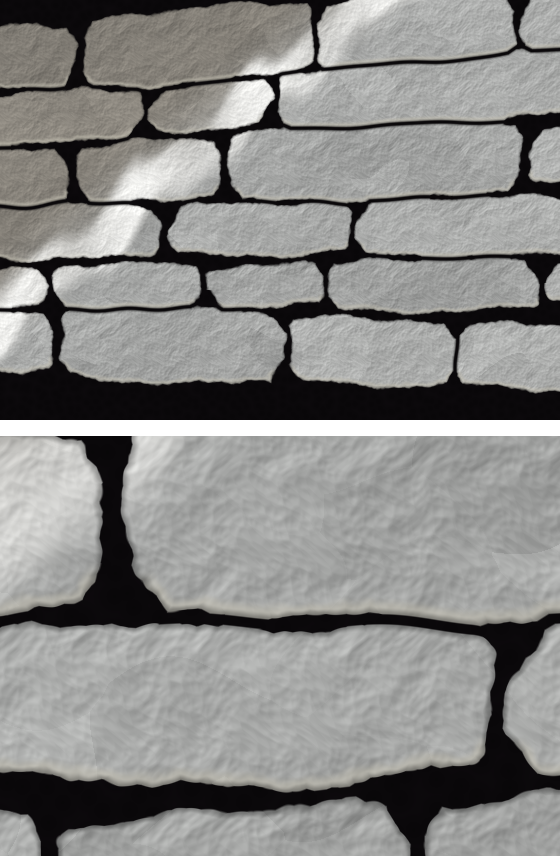
Top: the whole. Bottom: its middle third, enlarged.
Write a Shadertoy shader that draws this texture.

```glsl
// Six courses of rough split limestone over dark gaps, crossed by a slanted band of sunlight.

const int ROWS = 6;
const int MAX_STONES = 5;
const float WALL_START = -0.1;
const float WALL_END = 1.45;
// Per course: centre height at the left, slope, half height.
const vec3 COURSE[ROWS] = vec3[ROWS](
    vec3(0.189, -0.030, 0.081), vec3(0.316, 0.005, 0.058), vec3(0.446, 0.013, 0.061),
    vec3(0.578, 0.042, 0.076), vec3(0.713, 0.068, 0.061), vec3(0.862, 0.066, 0.082));
// Per course: joints from left to right; unused ones sit at WALL_END.
const vec4 JOINTS[ROWS] = vec4[ROWS](
    vec4(0.137, 0.688, 1.087, WALL_END), vec4(0.119, 0.488, 0.774, 1.290),
    vec4(0.390, 0.839, WALL_END, WALL_END), vec4(0.175, 0.537, 1.250, WALL_END),
    vec4(0.349, 0.660, WALL_END, WALL_END), vec4(0.191, 0.752, 1.229, WALL_END));

const float CORNER_RADIUS = 0.012;
const float MIN_GAP = 0.004;
const float RELIEF_STRENGTH = 0.95;
const vec2 LIGHT_STEP = vec2(-0.0018, 0.0026);
const vec2 SUN_LINE = vec2(0.236, 0.86);   // height at the left, slope
const vec3 GAP_COLOR = vec3(0.038, 0.030, 0.038);
const vec3 COOL_STONE = vec3(0.650, 0.655, 0.650);
const vec3 WARM_STONE = vec3(0.530, 0.512, 0.480);
const vec3 LIP_COLOR = vec3(0.760, 0.745, 0.690);
const vec3 SUN_COLOR = vec3(0.945, 0.945, 0.935);

float hash(vec2 p) {
    return fract(sin(dot(p, vec2(127.1, 311.7))) * 43758.5);
}

// Cellular noise: distance to the nearest point, and a random value of its cell.
vec2 cells(vec2 p) {
    vec2 base = floor(p);
    vec2 nearest = vec2(9.0, 0.0);
    for (int y = -1; y <= 1; y++)
    for (int x = -1; x <= 1; x++) {
        vec2 id = base + vec2(x, y);
        vec2 point = id + vec2(hash(id), hash(id + 37.4));
        float dist = length(p - point);
        if (dist < nearest.x) nearest = vec2(dist, hash(id + 71.9));
    }
    return nearest;
}

// Height of the chiselled face.
float relief(vec2 p) {
    p += 0.008 * sin(p.yx * vec2(43.0, 37.0)) + 0.003 * sin(p.yx * vec2(131.0, 117.0));
    vec2 slanted = mat2(0.8, -0.6, 0.6, 0.8) * p;
    return 0.45 * cells(slanted * vec2(16.0, 27.0)).x
         + 0.24 * cells(slanted * vec2(70.0, 48.0)).x
         + 0.13 * cells(p * 125.0).x;
}

// Signed distance to one stone, and the relative height within it.
vec2 stone(vec2 p, float left, float right, vec3 course, vec2 id) {
    float span = right - left;
    float middle = left + 0.5 * span;
    float phase = 6.283 * hash(id);
    vec2 size = vec2(0.5 * span - mix(0.003, 0.011, hash(id + 3.1)),
                     course.z + 0.05 * (span - 0.45));
    vec2 q = p - vec2(middle, course.x + course.y * middle);
    q.y -= q.x * (course.y + 0.06 * (hash(id + 5.7) - 0.5));

    // Crooked outline that thins towards the ends.
    q.y += 0.004 * sin(19.0 * p.x + phase) + 0.003 * sin(43.0 * p.x - 2.0 * phase);
    q.x += 0.004 * sin(47.0 * p.y + phase);
    float along = min(abs(q.x) / size.x, 1.0);
    size.y *= 1.03 - 0.2 * along * along * along;

    vec2 corner = abs(q) - size;
    vec2 d = corner + CORNER_RADIUS;
    float box = length(max(d, 0.0)) + min(max(d.x, d.y), 0.0) - CORNER_RADIUS;
    float cut = mix(0.002, 0.030, hash(id * 7.3 + sign(q)));
    return vec2(max(box, dot(corner, vec2(0.8, 0.6)) + cut), q.y / size.y);
}

void mainImage(out vec4 fragColor, in vec2 fragCoord) {
    vec2 p = fragCoord / iResolution.y;
    float pixel = 1.0 / iResolution.y;

    // Nearest stone, with the runner-up kept so that neighbours never merge.
    vec2 best = vec2(9.0, 0.0);
    vec2 bestId = vec2(0.0);
    float second = 9.0;
    for (int row = 0; row < ROWS; row++) {
        float left = WALL_START;
        for (int k = 0; k < MAX_STONES; k++) {
            float right = k < 4 ? JOINTS[row][k] : WALL_END;
            if (right - left < 0.01) break;
            vec2 id = vec2(k, row);
            vec2 s = stone(p, left, right, COURSE[row], id);
            second = min(second, max(s.x, best.x));
            if (s.x < best.x) { best = s; bestId = id; }
            left = right;
        }
    }
    float chips = 0.007 * (cells(p * 23.0).x - 0.45) + 0.004 * (cells(p * 65.0).x - 0.45);
    float dist = max(best.x + chips, 0.5 * (best.x - second) + MIN_GAP);

    // Stone tone: warm shade above the sunbeam, cool daylight below it.
    float side = p.y - SUN_LINE.x - SUN_LINE.y * p.x;
    vec3 color = mix(COOL_STONE, WARM_STONE, smoothstep(-0.12, 0.2, side));
    float facet = cells(p * vec2(9.0, 13.0) + 0.3 * sin(p.yx * 30.0)).y - 0.5;
    float bump = relief(p + LIGHT_STEP) - relief(p);
    color *= 1.0 + 0.09 * (hash(bestId + 9.2) - 0.5) + 0.09 * facet - RELIEF_STRENGTH * bump;

    // Pale broken lip along the lower edge.
    float lip = smoothstep(-0.014, -0.005, dist) * (1.0 - smoothstep(-0.8, -0.5, best.y));
    color = mix(color, LIP_COLOR, 0.55 * lip);

    // Patchy sunbeam.
    float ripple = 0.025 * sin(17.0 * p.x + 9.0 * p.y) + 0.012 * sin(61.0 * p.x - 23.0 * p.y);
    float beam = 1.0 - smoothstep(0.035, 0.095, abs(side + ripple));
    beam *= 0.8 + 0.2 * sin(21.0 * p.x + 1.0);
    color = mix(color, SUN_COLOR * (1.0 - 0.6 * bump), beam);

    // Dark, faintly dusty gaps and softly shaded rims.
    color *= 1.0 - 0.3 * smoothstep(-0.006, 0.0, dist);
    vec3 gap = GAP_COLOR * (0.85 + 0.4 * cells(p * 50.0).x);
    float cover = 1.0 - smoothstep(-pixel, pixel, dist);
    fragColor = vec4(mix(gap, color, cover), 1.0);
}
```
